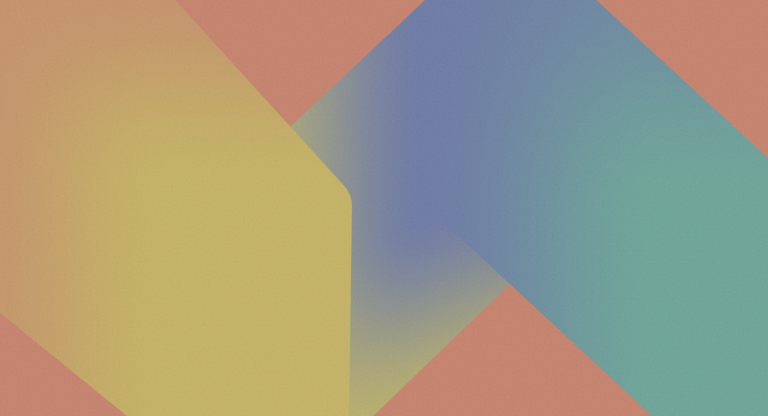
Write a WebGL 2 fragment shader that draws this background.

```glsl
#version 300 es
precision highp float;

uniform vec2 u_resolution;
out vec4 fragColor;

// Signed distance to the line a-b, positive on its left side
float lineSide(vec2 p, vec2 a, vec2 b) {
    vec2 d = normalize(b - a);
    return dot(p - a, vec2(-d.y, d.x));
}

float smoothMax(float a, float b, float k) {
    float h = max(k - abs(a - b), 0.0) / k;
    return max(a, b) + h * h * k * 0.25;
}

// Antialiased coverage of a signed distance
float cover(float d) {
    float w = 0.8 / u_resolution.y;
    return 1.0 - smoothstep(-w, w, d);
}

vec2 hashGradient(vec2 cell) {
    vec3 q = fract(cell.xyx * vec3(0.1031, 0.1030, 0.0973));
    q += dot(q, q.yzx + 33.33);
    return fract((q.xx + q.yz) * q.zy) * 2.0 - 1.0;
}

float gradientNoise(vec2 p) {
    vec2 i = floor(p), f = fract(p);
    vec2 u = f * f * (3.0 - 2.0 * f);
    float a = dot(hashGradient(i), f);
    float b = dot(hashGradient(i + vec2(1, 0)), f - vec2(1, 0));
    float c = dot(hashGradient(i + vec2(0, 1)), f - vec2(0, 1));
    float d = dot(hashGradient(i + 1.0), f - 1.0);
    return mix(mix(a, b, u.x), mix(c, d, u.x), u.y);
}

void main() {
    vec2 p = gl_FragCoord.xy / u_resolution * vec2(1.846, 1.0);
    vec3 blue = vec3(0.44, 0.49, 0.65);
    vec3 color = vec3(0.77, 0.52, 0.44);

    // Fold between the two panels, blue fading to straw
    float fold = max(lineSide(p, vec2(0.697, 0.695), vec2(1.022, 1.0)),
                     lineSide(p, vec2(1.226, 0.317), vec2(0.897, 0.0)));
    fold = max(fold, max(0.6 - p.x, p.x - 1.25));
    float fade = smoothstep(-0.03, 0.48, p.y - 0.4 * (p.x - 0.96));
    vec3 straw = mix(vec3(0.73, 0.69, 0.43), vec3(0.66, 0.66, 0.51), p.y);
    vec3 foldColor = mix(straw, blue, smoothstep(0.6, 1.02, p.x) * fade);
    color = mix(color, foldColor, cover(fold));

    // Right band, blue to teal
    float band = max(lineSide(p, vec2(1.433, 1.0), vec2(1.846, 0.62)),
                     lineSide(p, vec2(1.567, 0.0), vec2(1.226, 0.317)));
    band = max(band, 1.021 - p.x);
    float teal = smoothstep(1.0, 1.6, p.x) * mix(1.0, 0.3, smoothstep(0.5, 1.1, p.y));
    color = mix(color, mix(blue, vec3(0.44, 0.65, 0.60), teal), cover(band));

    // Left panel with a softened corner, orange to yellow
    float panel = smoothMax(lineSide(p, vec2(0.421, 1.0), vec2(0.832, 0.548)),
                            lineSide(p, vec2(0.846, 0.505), vec2(0.839, 0.0)), 0.02);
    panel = max(panel, lineSide(p, vec2(0.305, 0.0), vec2(0.0, 0.248)));
    float yellow = smoothstep(-0.1, 0.4, p.x) * (1.0 - smoothstep(0.55, 1.05, p.y));
    vec3 panelColor = mix(vec3(0.77, 0.58, 0.43), vec3(0.765, 0.70, 0.405), yellow);
    color = mix(color, panelColor, cover(panel));

    // Fine grain
    color += 0.018 * gradientNoise(p * 190.0);
    fragColor = vec4(color, 1.0);
}
```
